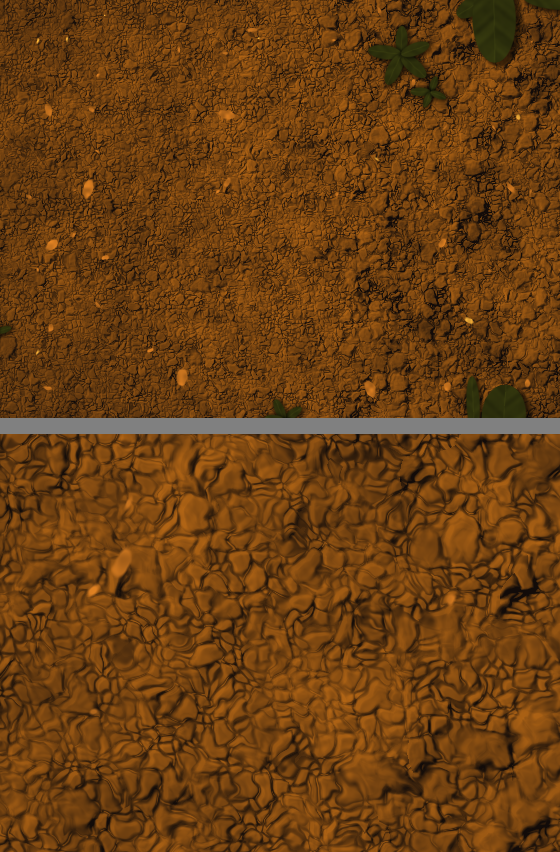
Top, the full canvas; bottom, a detail of the centre.
A Shadertoy shader for this texture:

```glsl
const vec2 LIGHT = vec2(-0.8, 0.6);
const vec3 SOIL_DARK = vec3(0.07, 0.045, 0.035);
const vec3 SOIL_LIGHT = vec3(0.66, 0.375, 0.08);
const vec3 STRAW = vec3(0.78, 0.45, 0.12);
const vec3 PALE_GRIT = vec3(0.95, 0.68, 0.22);
const vec3 LEAF_GREEN = vec3(0.17, 0.18, 0.045);

vec2 hash2(vec2 p) {
    vec3 q = fract(p.xyx * vec3(0.1031, 0.1030, 0.0973));
    q += dot(q, q.yzx + 33.33);
    return fract((q.xx + q.yz) * q.zy);
}

float noise(vec2 p) {
    vec2 i = floor(p), f = fract(p);
    f = f * f * (3.0 - 2.0 * f);
    float low = mix(hash2(i).x, hash2(i + vec2(1, 0)).x, f.x);
    float high = mix(hash2(i + vec2(0, 1)).x, hash2(i + vec2(1, 1)).x, f.x);
    return mix(low, high, f.y);
}

float fbm(vec2 p) {
    float sum = 0.0, gain = 0.5;
    for (int i = 0; i < 4; i++) {
        sum += gain * noise(p);
        p = mat2(1.6, 1.2, -1.2, 1.6) * p + 7.3;
        gain *= 0.5;
    }
    return sum / 0.9375;
}

vec2 wobble(vec2 p) {
    return vec2(noise(p), noise(p + 17.4)) - 0.5;
}

mat2 rotation(float a) {
    return mat2(cos(a), -sin(a), sin(a), cos(a));
}

// Voronoi cell: distance gap to the next cell, distance to the centre, random id
vec3 cell(vec2 p) {
    vec2 home = floor(p), owner = home;
    float nearest = 9.0, second = 9.0;
    for (int y = -1; y <= 1; y++)
    for (int x = -1; x <= 1; x++) {
        vec2 c = home + vec2(x, y);
        float d = length(c + 0.1 + 0.8 * hash2(c) - p);
        if (d < nearest) { second = nearest; nearest = d; owner = c; }
        else second = min(second, d);
    }
    return vec3(second - nearest, nearest, hash2(owner + 51.7).x);
}

// Clods stacked from fine to coarse: height, openness to light, own brightness
vec3 clods(vec2 p, float rough) {
    vec4 share = mix(vec4(1.0, 0.65, 0.16, 0.02), vec4(1.0, 0.7, 0.5, 0.3), rough);
    p += 0.014 * wobble(p * 45.0) + 0.007 * wobble(p * 120.0);
    float scale = 108.0;
    vec3 ground = vec3(0.0, 0.0, 0.5);
    for (int i = 0; i < 4; i++) {
        vec3 c = cell(p * scale + float(i) * 13.7);
        float dome = smoothstep(0.0, 0.5, c.x) * (1.0 - 0.45 * c.y * c.y);
        float tint = fract(c.z * 17.0);
        vec3 clod = vec3(0.45 * ground.x + dome * (0.25 + 0.2 * tint) / scale,
                         dome * mix(1.0, ground.y, 0.35), mix(ground.z, tint, 0.75));
        float cover = step(c.z, share[i]);
        if (i > 0) cover *= smoothstep(0.0, 0.16, c.x);
        ground = mix(ground, clod, cover);
        scale *= 0.62;
    }
    ground.x += 0.03 * rough * noise(p * 9.0) + 0.002 * noise(p * 150.0);
    return ground;
}

float soilTone(vec2 p, float rough) {
    vec3 ground = clods(p, rough);
    float slope = 0.0, shadow = 0.0;
    for (int i = 1; i <= 4; i++) {
        float reach = 0.0037 * float(i);
        float rise = clods(p + LIGHT * reach, rough).x - ground.x;
        if (i == 1) slope = clamp(-rise / reach, -1.2, 1.2);
        shadow = max(shadow, (rise - 0.5 * reach) / 0.008);
    }
    float gap = 1.0 - smoothstep(0.0, 0.65, ground.y);
    float crumble = smoothstep(0.3, 0.7, noise(p * 38.0));
    float pit = rough * (1.0 - smoothstep(0.28, 0.5, fbm(p * 17.0 + 3.1)));
    float tone = 0.71 - mix(0.12, 0.32, crumble) * gap + 0.12 * slope;
    tone -= 0.28 * clamp(shadow, 0.0, 1.0) + pit * (0.16 + 0.14 * gap);
    tone += 0.13 * (ground.z - 0.5) + 0.1 * (noise(p * 190.0) - 0.5);
    return tone + 0.3 * (fbm(p * 24.0) - 0.5) + 0.22 * (fbm(p * 7.0 + 5.0) - 0.5);
}

// Sparse straw and grit, at most one piece per grid square
vec3 scatterChips(vec3 col, vec2 p, float density, float share, float size, float soft) {
    vec2 id = floor(p * density);
    vec2 pick = hash2(id + 4.1), shape = hash2(id + 29.3);
    vec2 q = (p - (id + 0.25 + 0.5 * hash2(id + 71.9)) / density) * rotation(6.28 * shape.x);
    q += 0.004 * wobble(p * 130.0);
    float radius = size * (0.35 + 0.65 * shape.y * shape.y);
    float d = length(q * vec2(mix(0.45, 1.0, pick.y), 1.3)) - radius;
    vec3 chip = mix(STRAW, PALE_GRIT, step(shape.y, 0.25)) * (0.8 + 0.35 * noise(p * 90.0));
    return mix(col, chip, (1.0 - smoothstep(-soft, soft, d)) * step(pick.x, share));
}

float leafDistance(vec2 q, float len, float width) {
    float t = clamp(q.x / len, 0.0, 1.0);
    float halfWidth = width * sqrt(4.0 * t * (1.0 - t));
    return max(abs(q.y) - halfWidth, abs(q.x - 0.5 * len) - 0.5 * len);
}

vec3 paintLeaf(vec3 col, vec2 p, vec2 base, float angle, float len, float width, float soft) {
    mat2 turn = rotation(angle);
    vec2 q = turn * (p - base);
    float shade = leafDistance(turn * (p + LIGHT * 0.25 * width - base), len, width);
    col *= 1.0 - 0.6 * (1.0 - smoothstep(-0.006, 0.014, shade));
    float vein = 1.0 - smoothstep(0.0, 0.003, abs(q.y));
    float ribs = noise(vec2(q.x * 70.0 - abs(q.y) * 60.0, sign(q.y) * 3.0));
    vec3 green = LEAF_GREEN * (0.75 + 0.25 * ribs + 0.15 * vein + 0.3 * fbm(p * 30.0));
    return mix(col, green, 1.0 - smoothstep(-soft, soft, leafDistance(q, len, width)));
}

vec3 paintRosette(vec3 col, vec2 p, vec2 centre, int count, float size, float turn, float soft) {
    for (int i = 0; i < count; i++) {
        float vary = hash2(centre * 90.0 + float(i)).x;
        float angle = turn + 6.2832 * (float(i) + 0.4 * vary) / float(count);
        float len = size * (0.7 + 0.3 * vary);
        col = paintLeaf(col, p, centre, angle, len, 0.21 * len, soft);
    }
    return col;
}

void mainImage(out vec4 fragColor, in vec2 fragCoord) {
    vec2 p = fragCoord / iResolution.y;
    float soft = max(0.0018, 1.0 / iResolution.y);

    // Crumbly bed on the left, coarse clods on the right
    float rough = smoothstep(0.6, 0.9, p.x - 0.12 * p.y + 0.2 * (fbm(p * 5.0) - 0.5));
    vec2 away = p - vec2(0.78, 0.54);
    float tone = clamp(soilTone(p, rough) * (1.08 - 0.36 * dot(away, away)), 0.0, 1.05);
    vec3 col = mix(SOIL_DARK, SOIL_LIGHT, tone);

    col = scatterChips(col, p, 6.0, 0.3, 0.016, soft);
    col = scatterChips(col, p + 3.7, 11.0, 0.16, 0.007, soft);

    // Seedlings
    col = paintRosette(col, p, vec2(0.96, 0.87), 5, 0.09, 1.45, soft);
    col = paintRosette(col, p, vec2(1.03, 0.78), 4, 0.05, 1.0, soft);
    col = paintRosette(col, p, vec2(0.68, -0.005), 5, 0.06, 0.4, soft);
    col = paintRosette(col, p, vec2(-0.01, 0.205), 3, 0.04, -0.4, soft);

    // Larger leaves reaching in from the border
    col = paintLeaf(col, p, vec2(1.17, 1.01), 3.7, 0.09, 0.022, soft);
    col = paintLeaf(col, p, vec2(1.25, 1.01), -0.1, 0.15, 0.025, soft);
    col = paintLeaf(col, p, vec2(1.18, 1.06), -1.55, 0.21, 0.052, soft);
    col = paintLeaf(col, p, vec2(1.135, -0.03), 1.62, 0.13, 0.016, soft);
    col = paintLeaf(col, p, vec2(1.2, -0.07), 1.5, 0.15, 0.053, soft);

    fragColor = vec4(col, 1.0);
}
```
